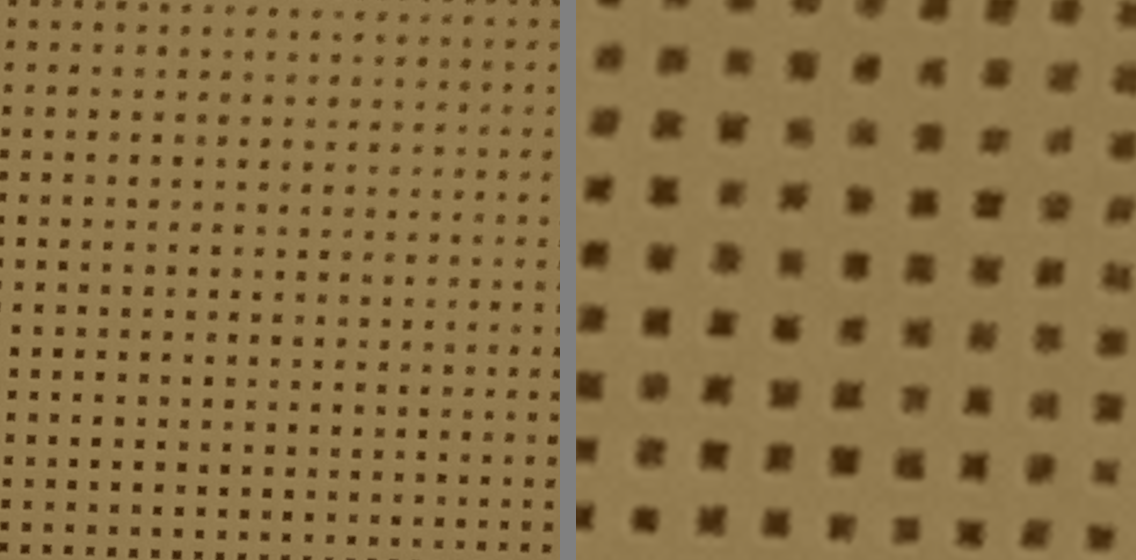
Left: the whole. Right: its middle third, enlarged.
Reproduce this texture procedurally as a Shadertoy shader.

```glsl
// A tan perforated sheet: a slightly tilted square lattice of small dark holes.
// Each hole is a soft rounded-box distance; holes turn rounder, paler and more
// slanted toward the upper right, with hashed wear and a fine surface grain.

// Lattice, in canvas units (about 26 holes across and 26 down)
const vec2 FIRST_HOLE = vec2(0.0065, 0.0221);
const vec2 STEP_RIGHT = vec2(0.03871, -0.00164);
const vec2 STEP_UP    = vec2(0.00224, 0.03896);

// Hole shape, in units of the lattice pitch
const float HALF_SIDE     = 0.203;
const float CORNER_SHARP  = 0.06;
const float CORNER_ROUND  = 0.17;
const float INNER_FEATHER = 0.135;
const float OUTER_FEATHER = 0.10;
const float SLANT         = 0.22;
const float POSITION_WEAR = 0.035;
const float SIZE_WEAR     = 0.025;

// Colours and surface
const vec3 SHEET      = vec3(0.570, 0.480, 0.310);
const vec3 SHEET_DIM  = vec3(0.552, 0.458, 0.294);
const vec3 HOLE_DEEP  = vec3(0.265, 0.165, 0.050);
const vec3 HOLE_FADED = vec3(0.345, 0.245, 0.095);
const float RIM_LIGHT   = 0.025;
const float GRAIN_SCALE = 230.0;
const float GRAIN       = 0.022;
const float MOTTLE      = 0.014;

float hash(vec2 p) {
    return fract(sin(dot(p, vec2(127.1, 311.7))) * 43758.5453);
}

float valueNoise(vec2 p) {
    vec2 cell = floor(p), f = fract(p);
    f = f * f * (3.0 - 2.0 * f);
    return mix(mix(hash(cell), hash(cell + vec2(1, 0)), f.x),
               mix(hash(cell + vec2(0, 1)), hash(cell + vec2(1, 1)), f.x), f.y);
}

float roundedBox(vec2 p, float halfSide, float corner) {
    vec2 q = abs(p) - halfSide + corner;
    return length(max(q, 0.0)) + min(max(q.x, q.y), 0.0) - corner;
}

void mainImage(out vec4 fragColor, in vec2 fragCoord) {
    vec2 uv = fragCoord / iResolution.y;
    float fade = smoothstep(0.15, 0.95, 0.4 * uv.x + 0.6 * uv.y);

    // Nearest hole and position relative to it
    vec2 lattice = inverse(mat2(STEP_RIGHT, STEP_UP)) * (uv - FIRST_HOLE);
    vec2 id = round(lattice);
    vec2 wear = vec2(hash(id), hash(id + 37.0)) - 0.5;
    vec2 local = lattice - id - wear * POSITION_WEAR;
    local.x -= SLANT * fade * (0.7 + wear.y) * local.y;

    // Hole outline, slightly roughened
    float grain = valueNoise(uv * GRAIN_SCALE) - 0.5;
    float halfSide = HALF_SIDE + SIZE_WEAR * (hash(id + 71.0) - 0.5) + 0.01 * fade;
    float dist = roundedBox(local, halfSide, mix(CORNER_SHARP, CORNER_ROUND, fade));
    dist += 0.045 * grain * (0.5 + fade);

    // Feathered edge, never narrower than a pixel
    float pixel = 1.0 / (iResolution.y * length(STEP_UP));
    float blur = 0.85 + 0.3 * fade;
    float sheetMask = smoothstep(-max(INNER_FEATHER * blur, pixel),
                                 max(OUTER_FEATHER * blur, pixel), dist);

    // Sheet: broad shading, mottle and grain
    float mottle = valueNoise(uv * 45.0) - 0.5;
    float dim = smoothstep(0.35, 0.85, length(uv - vec2(0.42, 0.48)));
    vec3 sheet = mix(SHEET, SHEET_DIM, dim) + MOTTLE * mottle + GRAIN * grain;

    // Faint light rim on the lower left of each hole
    float rim = exp(-pow((dist - 0.13) / 0.06, 2.0));
    float facing = smoothstep(0.0, 0.3, -local.x - local.y);
    sheet += RIM_LIGHT * rim * facing * (1.0 - 0.5 * fade);

    // Hole interior with uneven depth
    vec3 hole = mix(HOLE_DEEP, HOLE_FADED, fade);
    hole += 0.05 * wear.x + 0.07 * grain;

    fragColor = vec4(clamp(mix(hole, sheet, sheetMask), 0.0, 1.0), 1.0);
}
```
